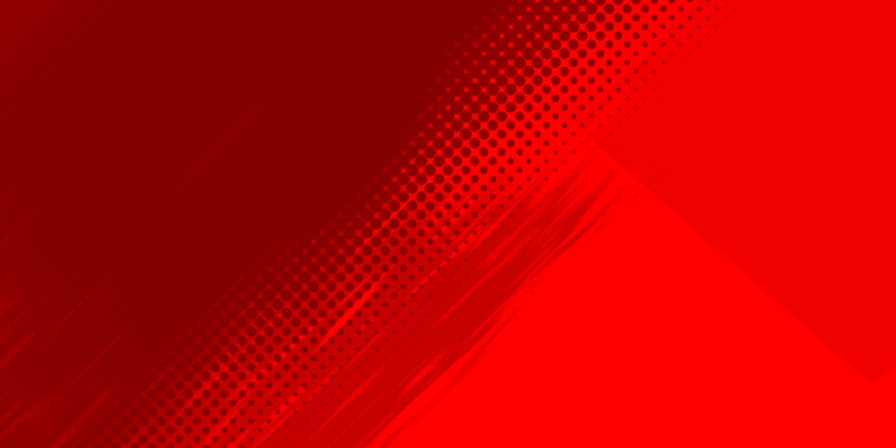
Give the GLSL for this background, as a Shadertoy shader.

```glsl
// Diagonal dark-red brush stroke dissolving through halftone dots into bright red panels

vec2 hashGradient(vec2 cell) {
    float h = fract(sin(dot(cell, vec2(127.1, 311.7))) * 43758.5);
    return vec2(cos(6.2832 * h), sin(6.2832 * h));
}

float gradientNoise(vec2 p) {
    vec2 i = floor(p), f = p - i;
    vec2 w = f * f * f * (f * (f * 6.0 - 15.0) + 10.0);
    vec2 e = vec2(1.0, 0.0);
    float bottom = mix(dot(hashGradient(i), f), dot(hashGradient(i + e), f - e), w.x);
    float top = mix(dot(hashGradient(i + e.yx), f - e.yx), dot(hashGradient(i + 1.0), f - 1.0), w.x);
    return 1.4 * mix(bottom, top, w.y);
}

// Long bristle marks: slow along the stroke, fast across it
float bristles(float along, float across) {
    return 0.65 * gradientNoise(vec2(along * 2.2, across * 32.0))
         + 0.35 * gradientNoise(vec2(along * 5.0 + 9.0, across * 75.0));
}

float bump(float x, float center, float width) {
    float d = (x - center) / width;
    return exp(-d * d);
}

void mainImage(out vec4 fragColor, in vec2 fragCoord) {
    vec2 p = fragCoord / iResolution.y;
    float pixel = 1.0 / iResolution.y;
    float along = p.x + p.y;
    float across = p.x + 1.0 - p.y;
    float streak = bristles(along, across);

    // Bright ground with a slightly darker upper-right panel
    float panelEdge = min(p.y - 0.682 + 0.873 * (p.x - 1.328),
                          p.y - 0.141 - 0.9 * (p.x - 1.948));
    float panel = smoothstep(-pixel, pixel, panelEdge) * smoothstep(1.42, 1.62, across);
    float red = 1.0 - 0.06 * panel;

    // Mid-red paint with a ragged side and a dry tip
    float side = smoothstep(-0.025, 0.025, 1.82 - across + 0.12 * streak);
    float tip = smoothstep(-0.2, 0.2, 1.85 + 0.5 * streak - along - 1.2 * max(1.72 - across, 0.0));
    float paint = 0.77 + 0.12 * smoothstep(0.1, 0.5, streak);
    red = mix(red, paint, side * tip);
    red += 0.25 * smoothstep(0.1, 0.45, streak) * bump(across, 1.42, 0.16) * smoothstep(0.3, 1.2, along);

    // Dark body, bulging toward the middle of the stroke
    float darkEdge = 1.13 + 0.12 * bump(along, 1.4, 0.3);
    float fade = across - darkEdge + 0.05 * streak;
    float softness = mix(0.3, 0.1, smoothstep(0.4, 1.6, along));
    red = mix(0.51, red, smoothstep(-0.04, softness, fade));

    // Halftone dots shrink away from the dark body
    vec2 cell = fract(vec2(along, across) / 0.04) - 0.5;
    float radius = mix(0.56, 0.12, smoothstep(1.2, 1.68, across));
    radius *= mix(0.75, 1.0, smoothstep(0.5, 1.2, along));
    float blur = 0.06 + 25.0 * pixel;
    float dots = 1.0 - smoothstep(radius - blur, radius + blur, length(cell));
    dots *= 1.0 - smoothstep(1.52, 1.74, across);
    red = mix(red, 0.51, 0.92 * dots);

    // Faint dry marks at the left corners and one thin scratch
    float body = 1.0 - smoothstep(-0.05, 0.15, fade);
    float corner = 1.0 - smoothstep(0.0, 0.3, across + 0.15 * streak);
    float lowerLeft = 1.0 - smoothstep(0.1, 0.75, along);
    red += body * corner * (0.06 + 0.12 * max(streak, 0.0));
    red += body * lowerLeft * (0.035 + 0.22 * max(streak, 0.0));
    red += 0.045 * bump(across, 0.815 + 0.01 * streak, 0.012) * bump(along, 1.18, 0.2);

    fragColor = vec4(clamp(red, 0.0, 1.0), 0.0, 0.0, 1.0);
}
```
